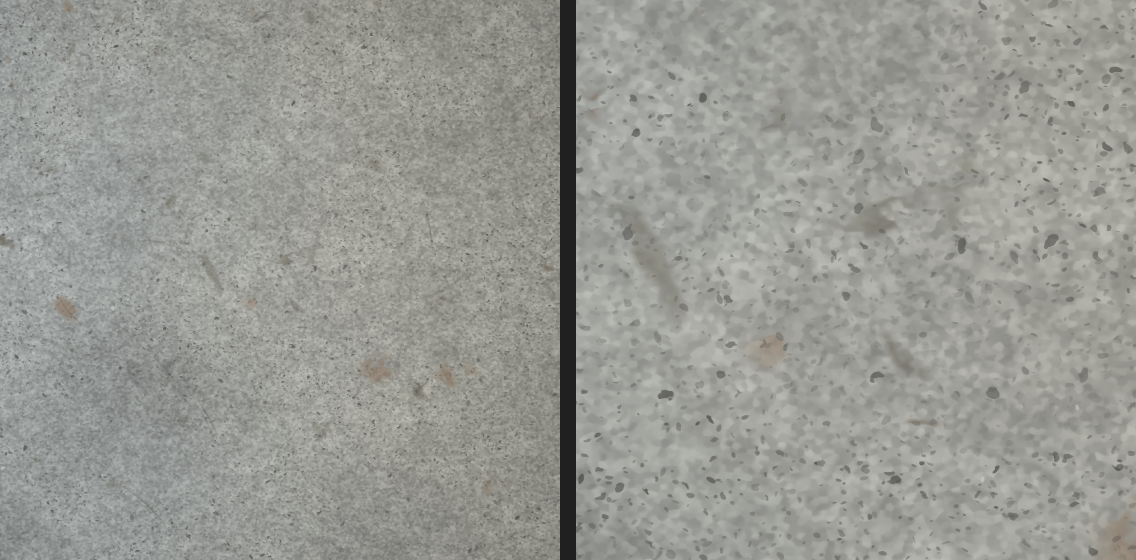
Left: the whole. Right: its middle third, enlarged.
Give the GLSL for this texture, as a WebGL 1 fragment shader.

```glsl
precision highp float;
// Worn concrete floor: soft uneven light, mottling and fine grain from smooth
// cellular noise, then pits, smudges, rust stains and scratches, all drawn
// by one function that scatters bent ellipses over a jittered grid.

uniform vec2 u_resolution;

const vec3 COOL_GREY = vec3(0.985, 1.012, 1.003);
const vec3 WARM_GREY = vec3(1.010, 1.005, 0.950);
const vec3 PIT = vec3(0.29, 0.29, 0.27);
const vec3 UMBER = vec3(0.36, 0.34, 0.29);
const vec3 RUST = vec3(0.50, 0.40, 0.32);
const vec3 CHIP = vec3(0.78, 0.79, 0.78);

vec2 hash2(vec2 cell, float seed) {
  vec3 q = fract(cell.xyx * vec3(0.1031, 0.1030, 0.0973) + seed * 0.137);
  q += dot(q, q.yzx + 33.33);
  return fract((q.xx + q.yz) * q.zy);
}

// Smooth cellular noise, -1 to 1: random cell values blended by distance.
float cellNoise(vec2 p, float seed) {
  vec2 base = floor(p);
  float total = 0.0;
  float weights = 0.0;
  for (int j = -1; j <= 1; j++) {
    for (int i = -1; i <= 1; i++) {
      vec2 cell = base + vec2(float(i), float(j));
      vec2 offset = p - cell - hash2(cell, seed);
      float weight = exp(-6.0 * dot(offset, offset));
      total += weight * hash2(cell, seed + 3.0).x;
      weights += weight;
    }
  }
  return 2.0 * total / weights - 1.0;
}

// Coverage of scattered bent ellipses; sizes and blur are in cell units.
float marks(vec2 p, float density, vec2 halfSize, float spread, float bend,
            float blur, float seed) {
  vec2 base = floor(p);
  float cover = 0.0;
  for (int j = -1; j <= 1; j++) {
    for (int i = -1; i <= 1; i++) {
      vec2 cell = base + vec2(float(i), float(j));
      vec2 chance = hash2(cell, seed + 1.0);
      vec2 shape = hash2(cell, seed + 2.0);
      float angle = (shape.x - 0.5) * spread;
      float c = cos(angle);
      float s = sin(angle);
      vec2 d = p - cell - hash2(cell, seed);
      d = vec2(c * d.x + s * d.y, c * d.y - s * d.x);
      d.y += bend * (shape.y - 0.5) * d.x * d.x;
      vec2 radius = halfSize * mix(0.4, 1.0, shape.y * shape.y);
      float edge = (length(d / radius) - 1.0) * radius.y;
      float ink = (1.0 - smoothstep(-blur, blur, edge)) * mix(0.45, 1.0, chance.y);
      cover = max(cover, ink * step(chance.x, density));
    }
  }
  return cover;
}

// Broad brightness: bright left of centre, dim corners, one dark worn patch.
float floorLight(vec2 uv, float mottle) {
  float fade = smoothstep(0.2, 0.85, length(uv - vec2(0.36, 0.52)));
  vec2 patchOffset = (uv - vec2(0.26, 0.31)) / vec2(0.15, 0.11);
  float worn = exp(-dot(patchOffset, patchOffset)) * (1.0 + 0.5 * mottle);
  float streaks = sin(uv.x * 17.0 + 2.0 * sin(uv.y * 5.0))
                + sin(uv.y * 23.0 + 3.0 * sin(uv.x * 4.0));
  return 0.632 - 0.090 * fade - 0.105 * worn + 0.005 * streaks;
}

void main() {
  vec2 uv = gl_FragCoord.xy / u_resolution.y;
  float pixel = 1.0 / u_resolution.y;

  // Noise from broad mottling down to grain
  float broad = cellNoise(uv * 6.0, 1.0);
  float mottle = cellNoise(uv * vec2(14.0, 18.0), 5.0);
  float patchy = cellNoise(uv * vec2(38.0, 48.0), 9.0);
  float grit = cellNoise(uv * vec2(95.0, 125.0), 13.0);
  float grain = cellNoise(uv * vec2(230.0, 270.0), 17.0);

  // Concrete body, cool on the left and warm on the right
  float shade = floorLight(uv, mottle) + 0.022 * broad + 0.020 * mottle
              + 0.022 * patchy + 0.034 * grit + 0.060 * grain;
  float warmth = smoothstep(0.0, 0.85, uv.x + 0.25 * (uv.y - 0.5) + 0.1 * broad);
  vec3 color = shade * mix(COOL_GREY, WARM_GREY, warmth);

  // Ragged coordinates break up the outlines of the marks
  vec2 ragged = uv + 0.010 * vec2(mottle, patchy) + 0.005 * vec2(grit, -grit);
  vec2 rough = uv + 0.0016 * vec2(grit, grain);
  float broken = smoothstep(-0.6, 0.4, patchy + 0.7 * grit + 0.4 * grain);

  // Rust stains, dark smudges and scratches
  float rust = marks(ragged * 6.0, 0.17, vec2(0.18, 0.12), 6.28, 3.0, 0.05, 21.0);
  float rustSpots = marks(ragged * 19.0, 0.05, vec2(0.20, 0.12), 6.28, 0.0, 0.06, 26.0);
  float smudges = marks(ragged * 13.0, 0.17, vec2(0.28, 0.13), 2.4, 2.0, 0.08, 31.0);
  float gouges = marks(ragged * 5.0, 0.20, vec2(0.24, 0.042), 2.2, 1.5, 0.018, 36.0);
  float scratches = marks(uv * 5.0, 0.24, vec2(0.28, 0.012), 6.28, 2.0, 0.008, 41.0);
  color = mix(color, RUST, 0.65 * rust * broken);
  color = mix(color, RUST * 0.8, 0.60 * rustSpots * broken);
  color = mix(color, UMBER, 0.58 * smudges * broken);
  color = mix(color, UMBER, 0.75 * gouges * mix(0.5, 1.0, broken));
  color = mix(color, UMBER, 0.45 * scratches);

  // Pores and pits gather in worn areas; a few pale chips
  float wear = clamp(0.5 + 0.5 * mottle + 0.4 * broad + 0.2 * warmth, 0.2, 1.0);
  float pores = marks(rough * 165.0, 0.34, vec2(0.40, 0.27), 2.0, 0.0, 110.0 * pixel, 46.0);
  float finePits = marks(rough * 100.0, 0.30, vec2(0.34, 0.20), 2.0, 0.0, 60.0 * pixel, 51.0);
  float largePits = marks(rough * 44.0, 0.18, vec2(0.21, 0.13), 2.4, 0.0, 32.0 * pixel, 56.0);
  float chips = marks(uv * 22.0, 0.025, vec2(0.09, 0.06), 6.28, 0.0, 18.0 * pixel, 61.0);
  color = mix(color, PIT, 0.50 * wear * pores);
  color = mix(color, PIT, 0.72 * wear * finePits);
  color = mix(color, PIT, 0.82 * mix(0.5, 1.0, wear) * largePits);
  color = mix(color, CHIP, 0.8 * chips);

  gl_FragColor = vec4(color, 1.0);
}
```
